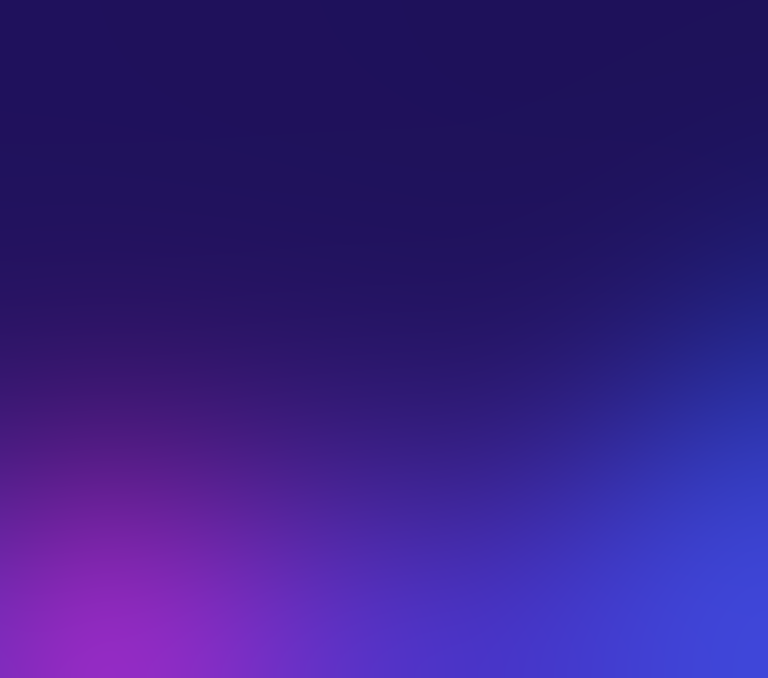
Write a WebGL 2 fragment shader that draws this background.

```glsl
#version 300 es
precision highp float;
// A dark indigo field with a soft glow rising from the lower edge.
// The glow shifts from magenta at the left to blue at the right, and its
// Gaussian-like falloff climbs higher and rounder toward the right side.

uniform vec2 u_resolution;
out vec4 fragColor;

// Colour of the glow along the lower edge
vec3 glowColor(float x) {
    vec3 violetBlue = vec3(0.267, 0.208, 0.784);
    vec3 brightBlue = vec3(0.247, 0.275, 0.851);
    vec3 magenta = vec3(0.580, 0.169, 0.768);
    vec3 blue = mix(violetBlue, brightBlue, smoothstep(0.6, 1.0, x));
    float offset = (x - 0.13) / 0.3;
    return mix(blue, magenta, exp(-offset * offset));
}

// Strength of the glow, fading with height
float glowAmount(vec2 uv, float rightSide) {
    float reach = mix(0.35, 0.54, rightSide);
    float roundness = mix(2.0, 2.75, rightSide);
    float edgeDim = mix(0.93, 1.0, smoothstep(0.0, 0.15, uv.x));
    return edgeDim * exp(-pow(uv.y / reach, roundness));
}

void main() {
    vec2 uv = gl_FragCoord.xy / u_resolution;
    float rightSide = smoothstep(0.55, 1.1, uv.x);

    vec3 indigo = mix(vec3(0.122, 0.068, 0.360), vec3(0.116, 0.068, 0.350), uv.x);
    float amount = glowAmount(uv, rightSide);
    vec3 color = mix(indigo, glowColor(uv.x), amount);

    // Midtones lean warm on the left and cool on the right
    float midtone = 4.0 * amount * (1.0 - amount);
    color.r += midtone * mix(0.024, -0.03, rightSide);

    fragColor = vec4(color, 1.0);
}
```
